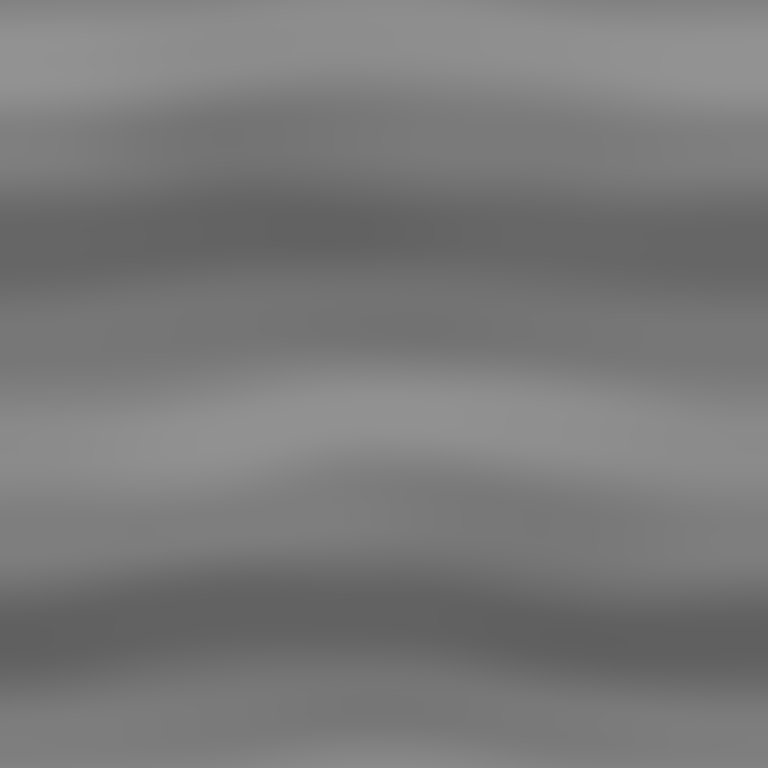
This texture is drawn by a three.js fragment shader. Its source:

```glsl
varying vec2 vUv;

const float TAU = 6.2831853;

float hash(vec2 cell) {
  vec3 q = fract(cell.xyx * 0.1031);
  q += dot(q, q.yzx + 33.33);
  return fract((q.x + q.y) * q.z);
}

// Value noise in -1..1 that wraps after a whole number of cells
float wrappedNoise(vec2 p, vec2 period, float seed) {
  vec2 cell = floor(p);
  vec2 f = fract(p);
  f = f * f * f * (f * (f * 6.0 - 15.0) + 10.0);
  vec2 a = mod(cell, period) + seed;
  vec2 b = mod(cell + 1.0, period) + seed;
  float low = mix(hash(a), hash(vec2(b.x, a.y)), f.x);
  float high = mix(hash(vec2(a.x, b.y)), hash(b), f.x);
  return mix(low, high, f.y) * 2.0 - 1.0;
}

// Soft staircase through bright, middle, dark and middle rows
float bandLevel(float row) {
  float k = floor(row);
  float ramp = smoothstep(0.12, 0.88, row - k);
  return mix(cos(k * TAU / 4.0), cos((k + 1.0) * TAU / 4.0), ramp);
}

void main() {
  vec2 p = vec2(vUv.x, 1.0 - vUv.y);

  // Bands sag towards the middle and waver gently
  float sag = 0.018 * cos(TAU * (p.x - 0.47));
  float waver = 0.014 * wrappedNoise(p * vec2(4.0, 5.0), vec2(4.0, 5.0), 17.0);
  float row = 8.0 * (p.y + sag + waver) - 0.5;

  // Broad tonal drift along each band, with faint streaks
  float drift = wrappedNoise(vec2(p.x * 3.0, row), vec2(3.0, 8.0), 5.0);
  float streak = wrappedNoise(vec2(p.x * 4.0, row * 2.0), vec2(4.0, 16.0), 41.0);

  float grey = 0.475 + 0.083 * bandLevel(row) + 0.026 * drift + 0.009 * streak;
  gl_FragColor = vec4(vec3(clamp(grey, 0.34, 0.61)), 1.0);
}
```
